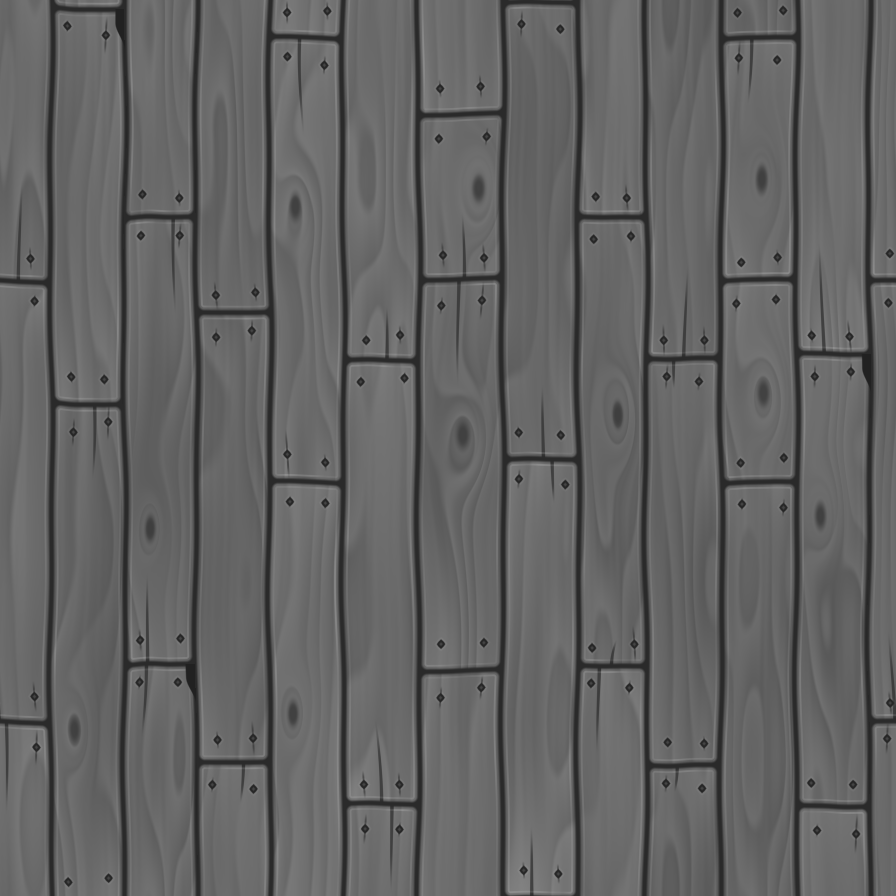
Reproduce this texture procedurally as a three.js fragment shader.

```glsl
// Grey wooden planks: twelve upright columns of nailed boards with staggered joints.
// Each column finds its nearest joints; seams, grain, knots, nails and cracks
// are then drawn from distances to the board's edges and a hash per board.
#define COLUMNS 12
#define WOOD_TONE 0.408
#define SEAM_TONE 0.165
#define RIM_LIGHT 0.065
#define CORNER_RADIUS 0.009
#define EDGE_WOBBLE 0.0016
#define RIBBON_CONTRAST 0.075
#define NAIL_RADIUS 0.0046
#define NAIL_INSET 0.025
#define KNOT_CHANCE 0.24
#define CHIP_CHANCE 0.12

varying vec2 vUv;

float hash(vec2 p) {
  vec3 q = fract(p.xyx * 0.1031);
  q += dot(q, q.yzx + 33.33);
  return fract((q.x + q.y) * q.z);
}

float noise(vec2 p) {
  vec2 i = floor(p), f = fract(p);
  f *= f * (3.0 - 2.0 * f);
  return mix(mix(hash(i), hash(i + vec2(1, 0)), f.x),
             mix(hash(i + vec2(0, 1)), hash(i + vec2(1, 1)), f.x), f.y);
}

// One of twelve per-column values
float pick(vec4 a, vec4 b, vec4 c, float i) {
  vec4 v = i < 4.0 ? a : (i < 8.0 ? b : c);
  float k = mod(i, 4.0);
  return k < 1.0 ? v.x : (k < 2.0 ? v.y : (k < 3.0 ? v.z : v.w));
}

// Left seam of a column, bending gently and periodically with height
float seamX(float i, float y) {
  float c = mod(i, float(COLUMNS)), ph = 6.2832 * hash(vec2(c, 5.0)), a = 6.2832 * y;
  float x = pick(vec4(0.057, 0.139, 0.219, 0.301), vec4(0.383, 0.467, 0.561, 0.645),
                 vec4(0.721, 0.805, 0.889, 0.970), c);
  return x + floor(i / float(COLUMNS)) + EDGE_WOBBLE * (sin(2.0 * a + ph) + 0.6 * sin(5.0 * a + 2.0 * ph));
}

void main() {
  // Column and distances to its side seams
  float x = vUv.x, y = vUv.y, col = 0.0;
  if (x < seamX(0.0, y)) x += 1.0;
  for (int i = 1; i < COLUMNS; i++)
    if (x >= seamX(float(i), y)) col = float(i);
  float left = x - seamX(col, y), right = seamX(col + 1.0, y) - x;
  float width = left + right, s = left / width;

  // Joint heights; two of the columns carry a third, short board
  vec3 joints;
  joints.x = pick(vec4(0.990, 0.758, 0.652, 0.958), vec4(0.598, 0.872, 0.998, 0.758),
                  vec4(0.600, 0.958, 0.605, 0.686), col);
  joints.y = pick(vec4(0.549, 0.259, 0.150, 0.462), vec4(0.103, 0.251, 0.488, 0.257),
                  vec4(0.146, 0.462, 0.100, 0.194), col);
  joints.z = (col == 5.0 || col == 9.0) ? 0.688 : joints.x;
  float tilt = (s - 0.5) * (hash(vec2(col, 9.0)) - 0.5) * 0.008 + 0.002 * (noise(vec2(s * 3.0, col)) - 0.5);
  float below = 2.0, above = 2.0, base = 0.0;
  for (int j = 0; j < 3; j++) {
    float up = fract(y + tilt - joints[j]);
    if (up < below) { below = up; base = joints[j]; }
    above = min(above, 1.0 - up);
  }
  vec2 id = vec2(col * 7.0 + 3.0, floor(base * 100.0 + 0.5));
  vec2 seed = floor(90.0 * vec2(hash(id), hash(id + 31.0)));

  // Grain coordinate, wrapped into rings around an occasional knot
  float knot = step(hash(id + 11.0), KNOT_CHANCE);
  vec2 eye = vec2(0.25 + 0.5 * hash(id + 12.0), (above + below) * mix(0.3, 0.7, hash(id + 13.0)));
  float ring = length(vec2(s - eye.x, (below - eye.y) * 5.0));
  float g = mix(s, ring * 1.5, knot * exp(-7.0 * ring * ring));

  // Painted ribbons with one crisp side, fine streaks and broad shading
  float flow = 2.5 * g + 2.6 * noise(vec2(g * 2.5, below * 5.0) + seed) + noise(vec2(g * 3.0, below * 2.0) + seed + 40.0);
  float ribbon = fract(flow);
  float patchy = noise(vec2(s * 2.0, below * 9.0) + seed + 17.0);
  float tone = WOOD_TONE + 0.03 * (hash(id + 3.0) - 0.5);
  tone += RIBBON_CONTRAST * (0.25 + patchy) * (smoothstep(0.0, 0.2, ribbon) * (1.0 - ribbon) - 0.42);
  tone += 0.022 * (noise(vec2(g * 20.0, below * 6.0) + seed) - 0.5);
  tone += 0.05 * (noise(vec2(s * 1.3, below * 5.0) + seed + 60.0) - 0.5);
  tone += 0.035 * exp(-min(above, below) / 0.08);
  tone = mix(tone, 0.2, 0.75 * knot * (1.0 - smoothstep(0.03, 0.11, ring)));

  // Both ends: a tapering split, then two nails with hairline cracks
  for (int e = 0; e < 2; e++) {
    float end = e == 0 ? above : below;
    vec2 key = id + float(e) * 23.0;
    float t = end / mix(0.03, 0.13, hash(key + 41.0));
    float splitX = left - width * mix(0.3, 0.7, hash(key + 42.0)) - 0.014 * (hash(key + 43.0) - 0.5) * t * t;
    float thin = 0.0012 * max(1.0 - t, 0.0);
    float split = (1.0 - smoothstep(thin, thin + 0.0016, abs(splitX))) * (1.0 - smoothstep(0.5, 1.0, t));
    tone = mix(tone, 0.2, 0.8 * split * step(hash(key + 44.0), 0.45));
    for (int n = 0; n < 2; n++) {
      vec2 k = key + float(n) * 5.0;
      vec2 q = vec2(left - width * (0.24 + 0.53 * float(n) + 0.1 * (hash(k + 51.0) - 0.5)),
                    end - NAIL_INSET - 0.012 * (hash(k + 52.0) - 0.5));
      float reach = 0.006 + 0.024 * hash(k + 53.0) * hash(k + 54.0);
      float hair = (1.0 - smoothstep(0.0003, 0.0018, abs(q.x + 0.06 * q.y))) * (1.0 - smoothstep(0.4, 1.0, abs(q.y) / reach));
      tone = mix(tone, 0.22, 0.75 * hair);
      float head = 0.6 * (abs(q.x) + 0.85 * abs(q.y)) + 0.4 * length(q);
      tone += 0.03 * (1.0 - smoothstep(0.0, 0.002, abs(head - NAIL_RADIUS - 0.0015)));
      float metal = mix(0.27, 0.15, smoothstep(0.0005, 0.003, head));
      tone = mix(tone, metal, 1.0 - smoothstep(NAIL_RADIUS - 0.001, NAIL_RADIUS + 0.001, head));
    }
  }

  // Seams: soft shade, worn light rim and dark gap
  vec2 inset = vec2(min(left, right), min(above, below));
  float d = CORNER_RADIUS - length(max(CORNER_RADIUS - inset, 0.0));
  float wear = 0.25 + 0.9 * noise(vec2(s * 4.0, below * 14.0) + seed + 25.0);
  tone -= 0.06 * (1.0 - smoothstep(0.002, CORNER_RADIUS, d));
  tone += RIM_LIGHT * 1.4 * wear * (1.0 - smoothstep(0.0003, 0.0018, abs(d - 0.0066)));
  tone = mix(SEAM_TONE, tone, smoothstep(0.001, 0.0045, d));

  // Chipped upper corner on a few boards
  float side = hash(id + 71.0) < 0.5 ? left : right;
  float chip = 0.010 * (1.0 - smoothstep(0.015, 0.045, above)) - side;
  tone = mix(tone, 0.13, smoothstep(-0.001, 0.001, chip) * step(hash(id + 72.0), CHIP_CHANCE));

  gl_FragColor = vec4(vec3(tone), 1.0);
}
```
